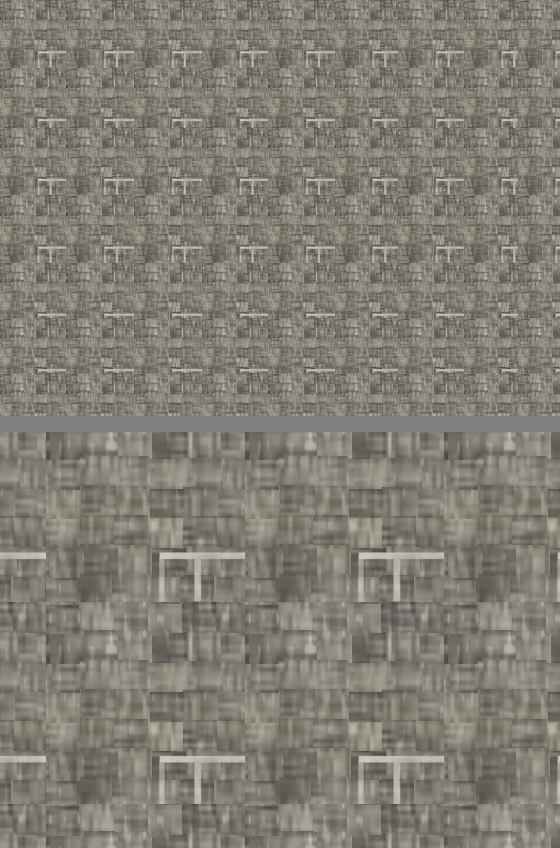
Top: the whole. Bottom: its middle third, enlarged.
Write a Shadertoy shader that draws this texture.

```glsl
// Grey-olive basket-weave cloth, laid as a grid of identical swatches that are
// trimmed at their right and lower edges. Each swatch is a jittered checker of
// woven cells with fine threads, crossed by a pale bar with two hanging stems.

// Left and top edges of the swatches, in canvas widths (y runs downwards).
const int COLS = 9;
const int ROWS = 7;
const float COL_START[COLS] = float[](0.0, 0.1185, 0.2396, 0.3607, 0.4792,
                                      0.5977, 0.7109, 0.8281, 0.9245);
const float ROW_START[ROWS] = float[](0.0, 0.1211, 0.2279, 0.349, 0.4688,
                                      0.5677, 0.6667);
const float SWATCH = 0.1224;              // untrimmed swatch side

const vec2 CELLS = vec2(6.0, 7.0);        // woven cells per swatch
const vec2 CELL_JITTER = vec2(0.4, 0.2);
const vec2 WARP_FREQ = vec2(50.0, 10.0);  // upright threads
const vec2 WEFT_FREQ = vec2(9.0, 46.0);   // level threads
const vec2 SLUB_FREQ = vec2(44.0, 13.0);  // short pale flecks

const vec3 CLOTH = vec3(0.512, 0.494, 0.458);
const vec3 OLIVE_SHIFT = vec3(-0.002, 0.003, -0.009);
const vec3 PALE_YARN = vec3(0.84, 0.83, 0.79);

const float BAR_Y = 0.763;                // pale bar, in swatch units
const float BAR_LEFT = 0.553;
const float BAR_HALF = 0.016;
const float STEM_X = 0.738;
const float STEM_HALF = 0.016;
const float SIDE_STEM_X = 0.564;
const float SIDE_STEM_HALF = 0.013;
const float STEM_END = 0.985;

float hash(vec2 p) {
    return fract(sin(dot(p, vec2(127.1, 311.7))) * 43758.5453);
}

float noise(vec2 p) {
    vec2 i = floor(p), f = fract(p);
    f = f * f * (3.0 - 2.0 * f);
    return mix(mix(hash(i), hash(i + vec2(1, 0)), f.x),
               mix(hash(i + vec2(0, 1)), hash(i + vec2(1, 1)), f.x), f.y);
}

// Soft-edged line of the given half width around distance zero.
float stroke(float d, float halfWidth, float blur) {
    return 1.0 - smoothstep(halfWidth - blur, halfWidth + blur, abs(d));
}

// Soft Gaussian rise centred on c.
float bump(float x, float c, float width) {
    float d = (x - c) / width;
    return exp(-d * d);
}

// Position inside the swatch that covers p.
vec2 swatchCoord(vec2 p) {
    vec2 start = vec2(0.0);
    for (int i = 0; i < COLS; i++) if (p.x >= COL_START[i]) start.x = COL_START[i];
    for (int i = 0; i < ROWS; i++) if (p.y >= ROW_START[i]) start.y = ROW_START[i];
    return (p - start) / SWATCH;
}

vec3 weave(vec2 q) {
    // Jittered checker of over and under cells
    vec2 g = q * CELLS;
    g.y += CELL_JITTER.y * (hash(vec2(floor(g.x), 3.0)) - 0.5);
    g.x += CELL_JITTER.x * (hash(vec2(7.0, floor(g.y))) - 0.5);
    vec2 cell = floor(g), f = fract(g);
    float over = mod(cell.x + cell.y, 2.0);
    float cellRandom = hash(cell + 19.0);

    // Threads and pale flecks
    float warp = noise(q * WARP_FREQ + cell * 5.0) - 0.5;
    float weft = noise(q * WEFT_FREQ + cell * 3.0 + 31.0) - 0.5;
    float slub = smoothstep(0.70, 0.95, noise(q * SLUB_FREQ + 57.0));

    // Broad light and shade: a dark upright fold, a light patch beside it
    float shade = 0.075 * (noise(q * 3.5 + 11.0) - 0.5)
                + 0.028 * bump(q.y, 0.58, 0.10)
                + 0.030 * bump(q.x, 0.36, 0.10) * bump(q.y, 0.58, 0.14)
                + 0.035 * bump(q.x, 0.65, 0.09) * bump(q.y, 0.88, 0.10)
                - 0.045 * bump(q.x, 0.17, 0.08);
    float upper = bump(q.y, 0.10, 0.12);

    // Darkened gaps between cells, deeper along the level seams
    vec2 edge = min(f, 1.0 - f);
    vec2 gap = 1.0 - smoothstep(vec2(0.0), vec2(0.14, 0.18), edge);

    float tone = shade + 0.048 * (over - 0.5) + 0.110 * (cellRandom - 0.5)
               + mix(0.12, 0.20, over) * warp
               + mix(0.19, 0.08, over) * weft
               + slub * (0.09 + 0.06 * upper)
               - max(0.024 * gap.x, 0.042 * gap.y) + 0.004;
    float olive = over + cellRandom - 1.0 - 0.6 * upper + bump(q.y, 0.58, 0.12);
    return CLOTH + tone + OLIVE_SHIFT * olive;
}

// Coverage of the pale bar and its stems.
float paleMark(vec2 q, float blur) {
    float right = smoothstep(BAR_LEFT - blur, BAR_LEFT + blur, q.x);
    float below = smoothstep(BAR_Y - blur, BAR_Y + blur, q.y)
                * (1.0 - smoothstep(STEM_END - blur, STEM_END + blur, q.y));
    float bar = right * stroke(q.y - BAR_Y, BAR_HALF, blur);
    float stem = below * stroke(q.x - STEM_X, STEM_HALF, blur);
    float side = below * stroke(q.x - SIDE_STEM_X, SIDE_STEM_HALF, blur);
    float wear = 0.55 + 0.45 * noise(q * 22.0 + 5.0);
    return wear * max(0.95 * bar, max(0.85 * stem, 0.65 * side));
}

void mainImage(out vec4 fragColor, in vec2 fragCoord) {
    vec2 p = vec2(fragCoord.x, iResolution.y - fragCoord.y) / iResolution.x;
    vec2 q = swatchCoord(p);
    float blur = 0.8 / (iResolution.x * SWATCH);
    vec3 color = mix(weave(q), PALE_YARN, paleMark(q, blur));
    fragColor = vec4(clamp(color, 0.0, 1.0), 1.0);
}
```
